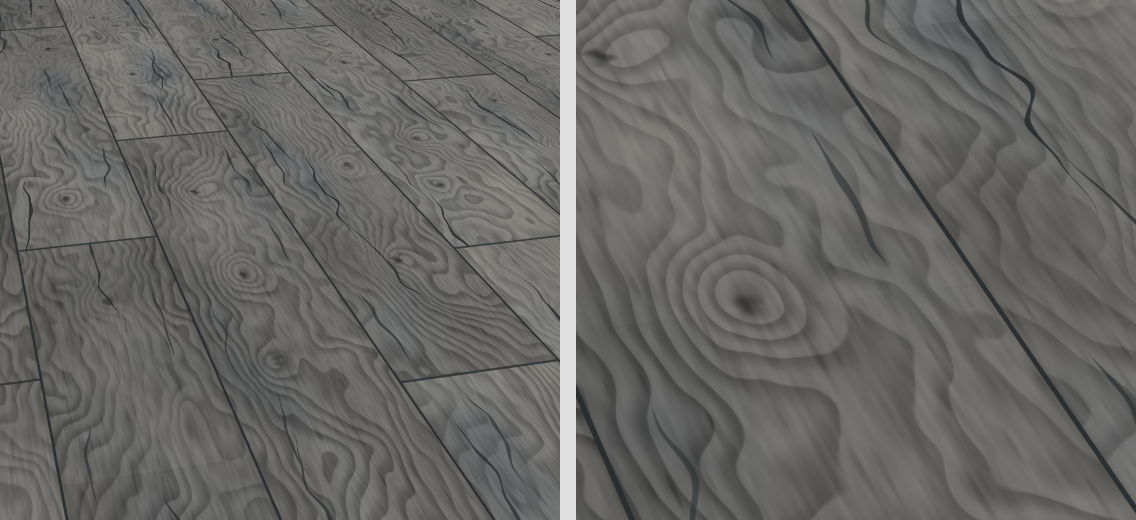
Left: the whole. Right: its middle third, enlarged.
Give the GLSL for this texture, as a Shadertoy shader.

```glsl
float hash(vec2 p) {
    return fract(sin(dot(p, vec2(127.1, 311.7))) * 43758.5453);
}

float noise(vec2 p) {
    vec2 i = floor(p), f = fract(p);
    f = f * f * (3.0 - 2.0 * f);
    return mix(mix(hash(i), hash(i + vec2(1, 0)), f.x),
               mix(hash(i + vec2(0, 1)), hash(i + vec2(1, 1)), f.x), f.y);
}

float fbm(vec2 p) {
    float sum = 0.0, amp = 0.5;
    for (int i = 0; i < 4; i++) {
        sum += amp * noise(p);
        p = p * 2.03 + 17.3;
        amp *= 0.5;
    }
    return sum / 0.9375;
}

// Per row of planks: end joint position, tone before it, tone after it
const vec3 ROWS[8] = vec3[8](
    vec3(30.40, 0.45, 0.40), vec3(37.20, 0.42, 0.46),
    vec3(45.00, 0.44, 0.48), vec3(28.27, 0.48, 0.44),
    vec3(34.40, 0.48, 0.49), vec3(48.65, 0.48, 0.46),
    vec3(40.05, 0.47, 0.46), vec3(53.06, 0.46, 0.47));

// p: position on the plank, one unit per plank width; px: pixel size across
vec3 wood(vec2 p, vec2 id, float tone, float px) {
    float seed = hash(id + 3.7) * 60.0;
    vec2 g = p + vec2(seed, seed * 1.7);
    float rings = 9.0 * p.x + 13.0 * fbm(g * vec2(1.3, 0.6))
                + 0.7 * noise(g * vec2(9.0, 5.0));
    float crack = 0.0, smudge = 0.0, knot = 0.0;

    // Splits that taper towards both ends
    for (int i = 0; i < 6; i++) {
        vec2 key = id * 7.3 + float(i) * 1.9;
        float size = hash(key + 2.0);
        vec2 d = p - vec2(0.12 + 0.76 * hash(key), (float(i) + hash(key + 1.0)) * 0.83);
        smudge += 0.6 * exp(-dot(d * d, vec2(22.0, 2.5)));
        d.x += 0.22 * (hash(key + 4.0) - 0.5) * d.y
             + 0.09 * (noise(vec2(p.y * 5.0, seed + float(i))) - 0.5);
        float taper = 1.0 - pow(d.y / (0.15 + 0.4 * size), 2.0);
        float halfWidth = 0.013 * taper * noise(vec2(p.y * 9.0, seed));
        crack = max(crack, (0.5 + 0.5 * size)
              * (1.0 - smoothstep(halfWidth, halfWidth + max(px, 0.006), abs(d.x))));
    }

    // Knots that bend the rings around them
    for (int i = 0; i < 3; i++) {
        vec2 key = id * 5.1 + float(i) * 3.3 + 40.0;
        vec2 d = p - vec2(0.15 + 0.7 * hash(key), (float(i) + hash(key + 1.0)) * 1.67);
        float r = length(d * vec2(1.0, 0.7));
        rings += 3.5 * exp(-r * r * 45.0);
        knot = max(knot, 1.0 - smoothstep(0.01, 0.07, r + 0.04 * noise(g * 25.0)));
    }

    // Growth rings: slow darkening, quick return
    float aa = fwidth(rings), f = fract(rings);
    float grain = smoothstep(0.2, 0.9, f) * (1.0 - smoothstep(1.0 - max(0.1, min(aa, 0.5)), 1.0, f));
    grain = mix(grain, 0.35, smoothstep(0.35, 0.9, aa));
    grain *= 0.35 + 0.9 * noise(g * vec2(2.5, 1.1) + 9.0);

    float cloud = fbm(g * vec2(2.2, 0.9) + 31.0) - 0.5;
    float fibre = noise(g * vec2(75.0, 9.0)) - 0.5;
    float pores = smoothstep(0.72, 0.95, noise(g * vec2(48.0, 5.0) + 5.0));
    float detail = 1.0 - smoothstep(0.008, 0.02, px);
    smudge = min(smudge, 1.0) * smoothstep(0.3, 0.7, fbm(g * vec2(3.0, 1.3) + 70.0));

    // The printed pattern changes halfway along the plank
    float halfTone = 0.025 * (hash(id + 8.0) - 0.5) * sign(p.y - 2.6);
    float value = tone + halfTone + 0.16 * cloud - 0.10 * grain - 0.045 * smudge
                + (0.055 * fibre - 0.05 * pores) * (0.4 + 0.6 * detail);
    vec3 col = value * mix(vec3(1.01, 1.0, 0.965), vec3(0.95, 1.0, 1.03), 0.8 * smudge);
    col *= 1.0 - 0.45 * knot;
    return mix(col, vec3(0.14, 0.16, 0.17), 0.85 * crack);
}

void mainImage(out vec4 fragColor, in vec2 fragCoord) {
    // Perspective: plank coordinates across (u) and along (v)
    vec2 s = fragCoord / iResolution.xy;
    float down = 1.0 - s.y;
    float scale = 0.1497 + 0.2318 * down;
    float u = (s.x + 0.0521 - 0.1719 * down) / scale;
    float v = (9.766 - s.x) / scale;
    float pxU = 1.0 / (iResolution.x * scale);
    float pxV = v * 0.2318 / (iResolution.y * scale);

    float row = floor(u);
    vec3 info = ROWS[int(clamp(row + 1.0, 0.0, 7.0))];
    float along = (v - info.x) / 22.55;
    float n = floor(along);
    vec2 p = vec2(u - row, (along - n) * 5.0);
    vec3 col = wood(p, vec2(row, n), n == 0.0 ? info.z : info.y, pxU);

    // Joints: wide along the planks, thin across their ends
    float side = min(p.x, 1.0 - p.x);
    float end = min(along - n, 1.0 - along + n) * 22.55;
    col *= 1.0 - 0.12 * exp(-side * 45.0);
    float sideJoint = 1.0 - smoothstep(0.0055 - 0.5 * pxU, 0.0055 + pxU, side);
    float endJoint = 1.0 - smoothstep(0.035 - 0.5 * pxV, 0.035 + pxV, end);
    col = mix(col, vec3(0.15, 0.17, 0.18), max(0.92 * sideJoint, 0.8 * endJoint));

    fragColor = vec4(col, 1.0);
}
```
